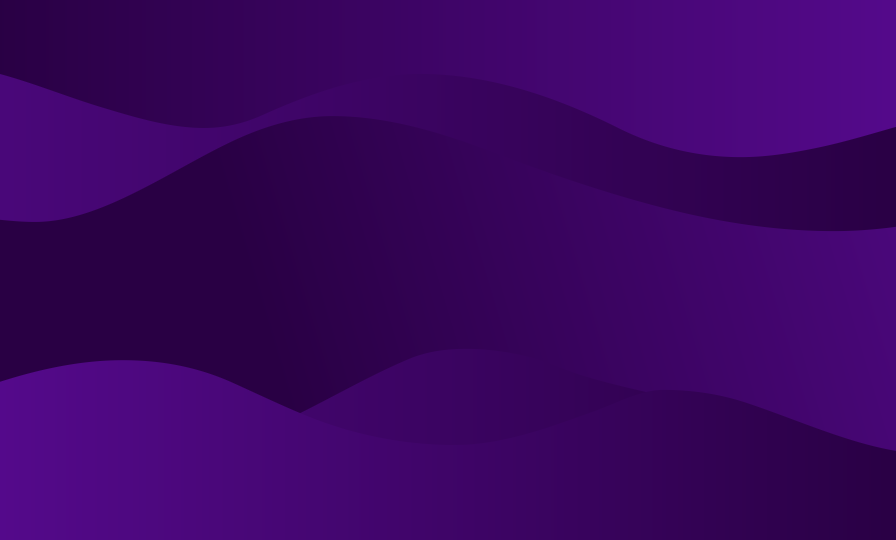
A Shadertoy shader for this background:

```glsl
// Layered violet waves, each filled with a smooth dark-to-bright gradient.

#define DARK_VIOLET   vec3(0.162, 0.000, 0.268)
#define BRIGHT_VIOLET vec3(0.330, 0.036, 0.545)
#define MIDDLE_SLANT  0.18
#define MIDDLE_START  0.28
#define MIDDLE_GAIN   1.04
#define KNOTS         9

// Each knot is (x, height, slope), in fractions of the canvas.
const vec3 TOP_WAVE[KNOTS] = vec3[KNOTS](
    vec3(0.000, 0.863, -0.45), vec3(0.114, 0.801, -0.50), vec3(0.228, 0.763, 0.00),
    vec3(0.293, 0.787, 0.75), vec3(0.469, 0.863, 0.00), vec3(0.690, 0.763, -0.83),
    vec3(0.827, 0.709, 0.00), vec3(0.914, 0.727, 0.35), vec3(1.000, 0.765, 0.47));

const vec3 RIBBON_WAVE[KNOTS] = vec3[KNOTS](
    vec3(0.000, 0.593, -0.17), vec3(0.039, 0.589, 0.00), vec3(0.169, 0.659, 0.87),
    vec3(0.260, 0.739, 0.78), vec3(0.371, 0.785, 0.00), vec3(0.547, 0.720, -0.63),
    vec3(0.755, 0.609, -0.40), vec3(0.931, 0.572, 0.00), vec3(1.000, 0.580, 0.22));

const vec3 HUMP_WAVE[KNOTS] = vec3[KNOTS](
    vec3(0.000, -0.050, 0.83), vec3(0.335, 0.235, 0.83), vec3(0.456, 0.335, 0.70),
    vec3(0.521, 0.354, 0.00), vec3(0.586, 0.341, -0.37), vec3(0.651, 0.304, -0.50),
    vec3(0.716, 0.276, -0.38), vec3(0.830, 0.180, -0.60), vec3(1.000, 0.080, -0.60));

const vec3 FRONT_WAVE[KNOTS] = vec3[KNOTS](
    vec3(0.000, 0.293, 0.53), vec3(0.137, 0.333, 0.00), vec3(0.260, 0.291, -0.75),
    vec3(0.335, 0.235, -0.70), vec3(0.508, 0.176, 0.00), vec3(0.664, 0.239, 0.60),
    vec3(0.740, 0.278, 0.00), vec3(0.833, 0.254, -0.55), vec3(1.000, 0.165, -0.28));

// Cubic Hermite curve between two knots; returns (height, slope).
vec2 hermite(vec3 a, vec3 b, float x) {
    float span = b.x - a.x;
    float t = (x - a.x) / span;
    float rise = b.y - a.y;
    float c1 = a.z * span;
    float c2 = 3.0 * rise - (2.0 * a.z + b.z) * span;
    float c3 = (a.z + b.z) * span - 2.0 * rise;
    return vec2(a.y + t * (c1 + t * (c2 + t * c3)),
                (c1 + t * (2.0 * c2 + 3.0 * t * c3)) / span);
}

// Antialiased coverage of the area below a wave.
float below(vec3 wave[KNOTS], vec2 uv) {
    vec2 curve = hermite(wave[0], wave[1], uv.x);
    for (int i = 1; i < KNOTS - 1; i++) {
        if (uv.x >= wave[i].x) curve = hermite(wave[i], wave[i + 1], uv.x);
    }
    // Convert the vertical gap into a distance across the edge, in pixels.
    vec2 gradient = vec2(curve.y / iResolution.x, 1.0 / iResolution.y);
    float edge = (curve.x - uv.y) / length(gradient);
    return clamp(edge + 0.5, 0.0, 1.0);
}

vec3 violet(float brightness) {
    return mix(DARK_VIOLET, BRIGHT_VIOLET, clamp(brightness, 0.0, 1.0));
}

void mainImage(out vec4 fragColor, in vec2 fragCoord) {
    vec2 uv = fragCoord / iResolution.xy;

    // Upper sheet and the ribbon under it, with opposite gradients.
    vec3 color = violet(uv.x);
    color = mix(color, violet(0.75 * (1.0 - uv.x)), below(TOP_WAVE, uv));

    // Wide middle sheet, lit along a slanted axis.
    float axis = uv.x + MIDDLE_SLANT * (uv.y - 0.5);
    vec3 middle = violet((axis - MIDDLE_START) * MIDDLE_GAIN);
    color = mix(color, middle, below(RIBBON_WAVE, uv));

    // Lower hump, then the front sheet.
    color = mix(color, violet(0.83 - 0.85 * uv.x), below(HUMP_WAVE, uv));
    color = mix(color, violet(1.0 - uv.x), below(FRONT_WAVE, uv));

    fragColor = vec4(color, 1.0);
}
```
